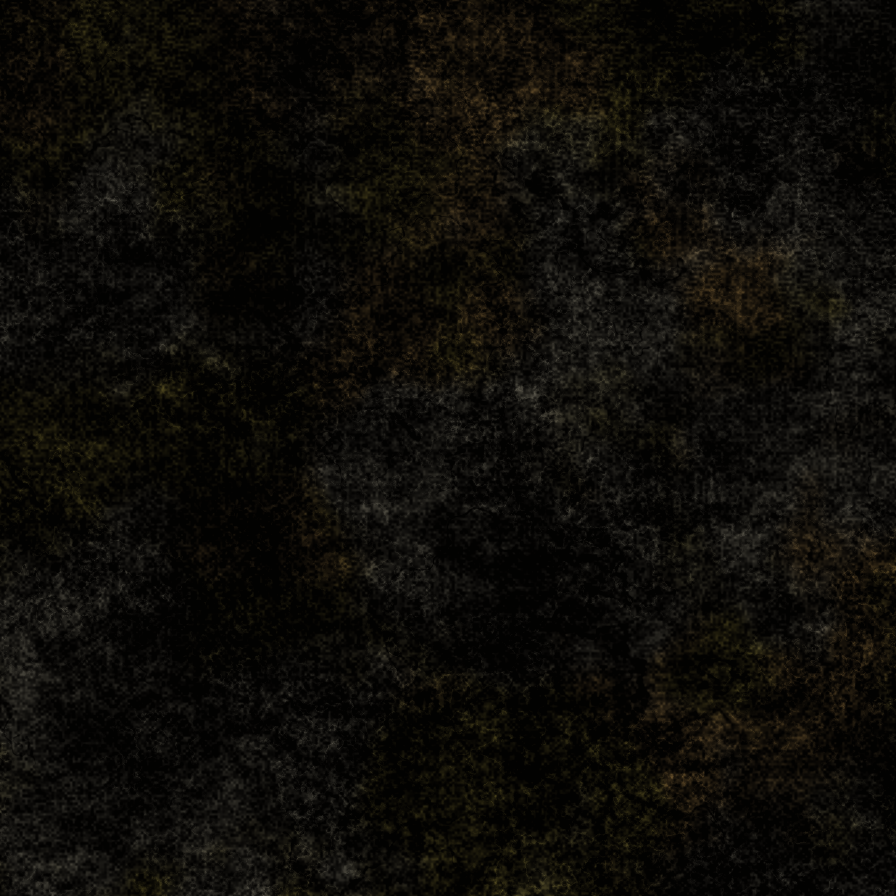
Reproduce this texture procedurally as a Shadertoy shader.

```glsl
// Dark grimy stone: grey and olive stains, fine grain, pale veins and black cracks.

const vec3 GREY_TINT  = vec3(1.04, 1.01, 0.88);
const vec3 OLIVE_TINT = vec3(1.10, 1.00, 0.42);
const vec3 BROWN_TINT = vec3(1.22, 0.95, 0.52);
const vec3 SOOT       = vec3(0.009, 0.006, 0.003);

float hash(vec2 p) {
    return fract(sin(dot(p, vec2(127.1, 311.7))) * 43758.5453);
}

// Smooth value noise, 0 to 1.
float noise(vec2 p) {
    vec2 cell = floor(p);
    vec2 f = fract(p);
    f = f * f * (3.0 - 2.0 * f);
    float low  = mix(hash(cell), hash(cell + vec2(1.0, 0.0)), f.x);
    float high = mix(hash(cell + vec2(0.0, 1.0)), hash(cell + vec2(1.0, 1.0)), f.x);
    return mix(low, high, f.y);
}

// Four octaves, normalised to 0..1; each octave is rotated to hide the grid.
float fbm(vec2 p) {
    float sum = 0.0;
    float weight = 0.5333;
    for (int i = 0; i < 4; i++) {
        sum += weight * noise(p);
        p = mat2(1.6, 1.2, -1.2, 1.6) * p + 17.3;
        weight *= 0.5;
    }
    return sum;
}

// Thin winding lines along the middle contour of a warped noise.
float lines(vec2 p, float warp, float width) {
    vec2 bend = vec2(fbm(p * 2.3 + 31.7), fbm(p * 2.3 + 74.1)) - 0.5;
    float ridge = abs(2.0 * noise(p + warp * bend) - 1.0);
    return 1.0 - smoothstep(0.0, width, ridge);
}

// Lines kept only where a broad mask lets them through.
float brokenLines(vec2 p, float warp, float width, float maskScale) {
    float mask = smoothstep(0.40, 0.62, noise(p * maskScale + 9.4));
    return mask * lines(p, warp, width);
}

// Relative brightness, roughly normal around zero.
float surfaceTone(vec2 uv, float stain) {
    float mottle = fbm(uv * vec2(30.0, 46.0) + 5.2) - 0.5;
    float grain  = noise(uv * 340.0) - 0.5;
    float speck  = noise(uv * 170.0 + 41.0) - 0.5;

    // Flattened ripples, confined to scattered areas.
    float rippleMask = smoothstep(0.5, 0.7, fbm(uv * 5.0 + 63.0));
    float ripple = rippleMask * (noise(uv * vec2(38.0, 90.0) + 12.0) - 0.5);

    float veins = brokenLines(uv * 62.0, 1.6, 0.24, 0.16)
                + 0.7 * brokenLines(uv * 95.0 + 23.0, 1.4, 0.30, 0.11);
    float cracks = brokenLines(uv * 6.5 + 3.0, 1.5, 0.055, 0.9)
                 + 0.7 * brokenLines(uv * 17.0 + 50.0, 1.4, 0.10, 0.4);

    return 3.3 * (stain - 0.5) + 2.4 * mottle + 2.7 * grain + 1.3 * speck
         + 1.8 * ripple + 1.1 * (veins - 0.12) - 1.5 * cracks;
}

// Skewed response: mostly near black with a thin bright tail.
float toneToLight(float tone) {
    float t = max(tone, -1.25);
    return max(0.035 + 0.042 * t + 0.009 * t * t, 0.0);
}

// Stained areas shift from grey through olive to brown.
vec3 stainTint(vec2 uv, float stain) {
    float age  = fbm(uv * 6.0 + 88.0) - 0.35 * (stain - 0.5);
    float rust = fbm(uv * 7.5 + 140.0);
    vec3 warm = mix(OLIVE_TINT, BROWN_TINT, smoothstep(0.46, 0.64, rust));
    return mix(GREY_TINT, warm, smoothstep(0.40, 0.60, age));
}

void mainImage(out vec4 fragColor, in vec2 fragCoord) {
    vec2 uv = fragCoord / iResolution.y;
    float stain = fbm(uv * 7.0 + 2.0);
    float light = toneToLight(surfaceTone(uv, stain));
    fragColor = vec4(SOOT + light * stainTint(uv, stain), 1.0);
}
```
